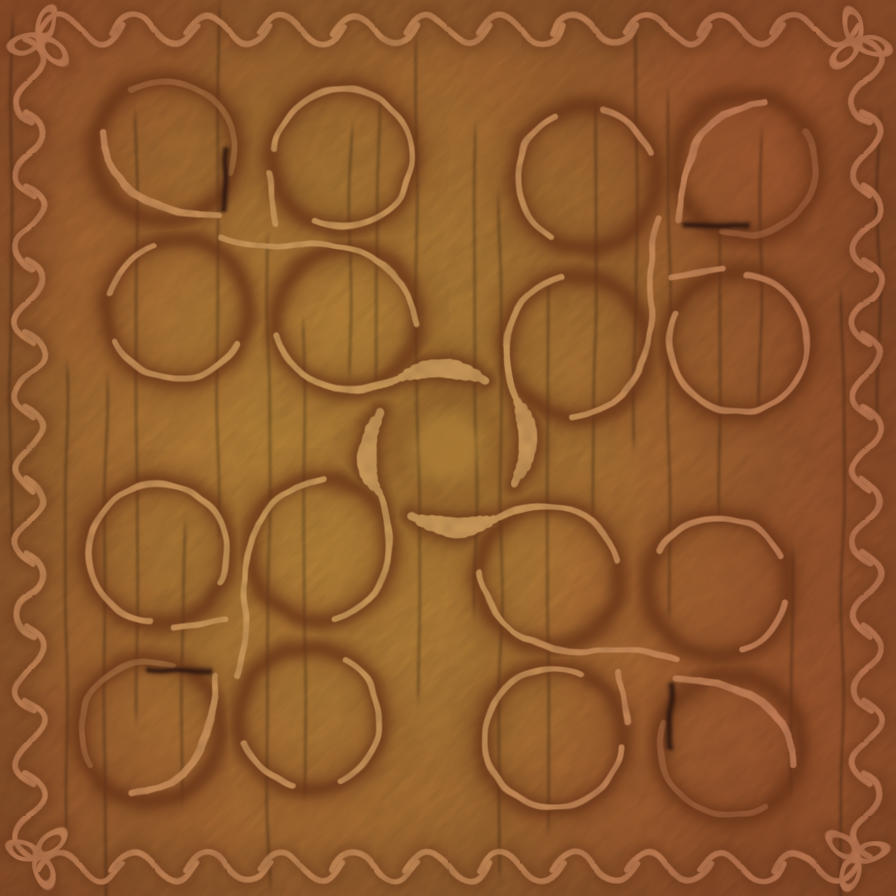
Reproduce this pattern procedurally as a three.js fragment shader.

```glsl
varying vec2 vUv;

const vec3 OCHRE = vec3(0.64, 0.455, 0.195);
const vec3 RUST = vec3(0.56, 0.305, 0.16);
const vec3 GROOVE = vec3(0.40, 0.195, 0.085);
const vec3 CREAM = vec3(0.76, 0.58, 0.34);
const vec3 ROSE = vec3(0.72, 0.46, 0.32);
const vec3 INK = vec3(0.17, 0.08, 0.05);

const vec2 LOOP_A = vec2(-0.315, 0.333);
const vec2 LOOP_B = vec2(-0.117, 0.324);
const vec2 LOOP_C = vec2(-0.302, 0.154);
const vec2 LOOP_D = vec2(-0.113, 0.143);
const float LOOP_RADIUS = 0.077;
const float LINE = 0.0033;
const float BULGE = 0.0075;
const float EDGE = 0.0013;
const float BRAID_PERIOD = 0.082;
const float BRAID_LEVEL = 0.467;
const float SCRATCHES = 22.0;

float hash(vec2 p) {
  return fract(sin(dot(p, vec2(127.1, 311.7))) * 43758.5453);
}

float noise(vec2 p) {
  vec2 i = floor(p), f = fract(p);
  f = f * f * (3.0 - 2.0 * f);
  return mix(mix(hash(i), hash(i + vec2(1.0, 0.0)), f.x),
             mix(hash(i + vec2(0.0, 1.0)), hash(i + 1.0), f.x), f.y);
}

float fbm(vec2 p) {
  float sum = 0.0, amp = 0.5;
  for (int i = 0; i < 4; i++) {
    sum += amp * noise(p);
    p = p * 2.03 + 7.1;
    amp *= 0.5;
  }
  return sum;
}

vec2 turnLeft(vec2 p) { return vec2(-p.y, p.x); }
vec2 turnRight(vec2 p) { return vec2(p.y, -p.x); }

float segment(vec2 p, vec2 a, vec2 b) {
  vec2 d = b - a;
  return length(p - a - d * clamp(dot(p - a, d) / dot(d, d), 0.0, 1.0));
}

// Quadratic curve, swelling by bulge at its middle
float curve(vec2 p, vec2 a, vec2 b, vec2 c, float bulge) {
  float d = 1.0;
  vec2 last = a;
  for (int i = 1; i <= 10; i++) {
    float t = float(i) / 10.0;
    vec2 next = mix(mix(a, b, t), mix(b, c, t), t);
    d = min(d, segment(p, last, next) - bulge * sin(3.1416 * (t - 0.05)));
    last = next;
  }
  return d;
}

// Arc given by its middle direction and half opening in degrees
float arc(vec2 p, vec2 centre, float middle, float opening) {
  float m = radians(middle), h = radians(opening);
  p -= centre;
  p = vec2(cos(m) * p.x + sin(m) * p.y, abs(cos(m) * p.y - sin(m) * p.x));
  float a = min(atan(p.y, p.x), h);
  return length(p - LOOP_RADIUS * vec2(cos(a), sin(a)));
}

float swirl(vec2 p) {
  float tail = curve(p, vec2(-0.19, 0.126), vec2(-0.172, 0.068), vec2(-0.115, 0.066), 0.0);
  float neck = curve(p, vec2(-0.115, 0.066), vec2(-0.08, 0.064), vec2(-0.051, 0.078), 0.001);
  float blade = curve(p, vec2(-0.051, 0.078), vec2(-0.012, 0.103), vec2(0.04, 0.0755), BULGE);
  return min(tail, min(neck, blade));
}

float loopStrokes(vec2 p) {
  float d = curve(p, vec2(-0.385, 0.354), vec2(-0.382, 0.262), vec2(-0.255, 0.259), 0.001);
  d = min(d, curve(p, vec2(-0.255, 0.236), vec2(-0.22, 0.222), vec2(-0.155, 0.228), 0.0));
  d = min(d, curve(p, vec2(-0.155, 0.228), vec2(-0.05, 0.226), vec2(-0.035, 0.138), 0.0));
  d = min(d, segment(p, vec2(-0.2, 0.307), vec2(-0.191, 0.25)));
  d = min(d, arc(p, LOOP_B, 29.0, 144.0));
  d = min(d, arc(p, LOOP_C, 138.0, 28.0));
  return min(d, arc(p, LOOP_C, 268.0, 61.0));
}

float ring(vec2 p, vec2 centre) { return abs(length(p - centre) - LOOP_RADIUS - 0.002); }

// Running S shapes along each side, three petals in each corner
float border(vec2 p, vec2 q) {
  vec2 side = abs(p.y) > abs(p.x) ? p * sign(p.y) : turnLeft(p) * sign(p.x);
  float cell = floor(side.x / BRAID_PERIOD + 0.5), d = 1.0;
  for (int i = -1; i <= 1; i++) {
    float id = clamp(cell + float(i), -5.0, 5.0);
    vec2 s = vec2(side.x - id * BRAID_PERIOD, side.y - BRAID_LEVEL);
    s *= s.x < 0.0 ? -1.0 : 1.0;
    d = min(d, curve(s, vec2(0.0), vec2(0.026, -0.034), vec2(0.047, 0.004), 0.0));
  }
  vec2 k = q - vec2(-0.453, 0.456);
  float third = radians(120.0);
  float a = mod(atan(k.y, k.x) - radians(75.0) + third * 0.5, third) - third * 0.5;
  vec2 petal = length(k) * vec2(cos(a), sin(a)) - vec2(0.019, 0.0);
  return min(d, abs(length(petal * vec2(1.0, 1.9)) - 0.017) * 0.7);
}

float fill(float d) { return 1.0 - smoothstep(-EDGE, EDGE, d); }
float glow(float d, float size) { d = max(d, 0.0) / size; return exp(-d * d); }

void main() {
  vec2 p = vUv - 0.5;
  vec2 wobble = vec2(noise(vUv * 45.0), noise(vUv * 45.0 + 31.0)) - 0.5;
  vec2 w = p + wobble * 0.004;

  // Quarter turns bring every motif to the upper left
  vec2 q = w.x > 0.0 ? (w.y > 0.0 ? turnLeft(w) : -w) : (w.y > 0.0 ? w : turnRight(w));

  // Mottled ground
  float cloud = fbm(vUv * 6.0) - 0.47;
  float warmth = smoothstep(0.08, 0.58, length((p + vec2(0.1, 0.01)) * vec2(1.0, 0.72)) + cloud * 0.12);
  vec3 color = mix(OCHRE, RUST, warmth);
  color *= 1.0 + cloud * 0.16 + (fbm(vec2(p.x + p.y, p.y - p.x) * vec2(35.0, 110.0)) - 0.47) * 0.12;
  color *= 1.0 - 0.1 * smoothstep(0.4, 0.5, max(abs(p.x), abs(p.y)));

  // Vertical scratches
  float column = floor(vUv.x * SCRATCHES);
  float bend = (noise(vec2(column, vUv.y * 9.0)) - 0.5) * 0.005;
  float offset = vUv.x - (column + 0.25 + 0.5 * hash(vec2(column, 3.0))) / SCRATCHES + bend;
  float reach = 0.15 + 0.25 * hash(vec2(column, 8.0));
  float along = abs(vUv.y - 0.25 - 0.5 * hash(vec2(column, 5.0)));
  float scratch = glow(abs(offset), 0.0024) * (1.0 - smoothstep(reach - 0.03, reach, along));
  color *= 1.0 - 0.2 * scratch;

  // Grooves and centre glow
  float blades = min(swirl(q), swirl(turnRight(q)));
  float rings = min(min(ring(q, LOOP_A), ring(q, LOOP_B)), min(ring(q, LOOP_C), ring(q, LOOP_D)));
  float groove = min(rings, blades);
  float trim = border(w, q);
  color = mix(color, GROOVE, 0.55 * glow(groove, 0.012) + 0.2 * glow(groove, 0.03));
  color = mix(color, GROOVE, 0.35 * glow(trim, 0.011));
  float middle = length(w);
  color = mix(color, GROOVE, 0.16 * glow(abs(middle - 0.055), 0.014));
  color = mix(color, OCHRE * 1.04, 0.75 * (1.0 - smoothstep(0.022, 0.042, middle)));

  // Pale strokes and dark accents
  vec3 paint = mix(CREAM, ROSE, warmth) * (0.96 + 0.12 * noise(vUv * 90.0));
  float strokes = min(loopStrokes(q), blades) - LINE;
  color = mix(color, paint, 0.4 * fill(arc(q, LOOP_A, 50.0, 70.0) - LINE));
  color = mix(color, paint, 0.88 * fill(strokes));
  color = mix(color, paint, 0.8 * fill(trim - LINE));
  float accent = segment(q, vec2(-0.2475, 0.333), vec2(-0.25, 0.266));
  color = mix(color, INK, 0.8 * glow(accent, 0.004));

  gl_FragColor = vec4(color, 1.0);
}
```
